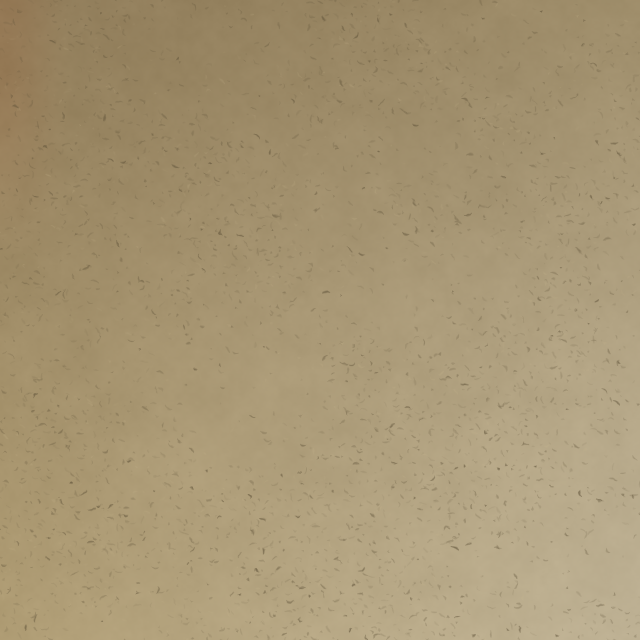
A WebGL 1 fragment shader for this texture:

```glsl
precision highp float;
// Draws a warm beige speckled sheet with short, soft fibres under uneven light.

uniform vec2 u_resolution;

const vec3 TOP_LEFT = vec3(0.560, 0.482, 0.345);
const vec3 TOP_RIGHT = vec3(0.622, 0.554, 0.416);
const vec3 BOTTOM_LEFT = vec3(0.690, 0.617, 0.458);
const vec3 BOTTOM_RIGHT = vec3(0.752, 0.702, 0.588);
const vec3 EDGE_TINT = vec3(0.012, -0.020, -0.022);
const vec3 DARK_FIBRE = vec3(0.37, 0.32, 0.22);
const vec3 PALE_FIBRE = vec3(0.79, 0.72, 0.56);

float hash(vec2 p) {
  return fract(sin(dot(p, vec2(127.1, 311.7))) * 43758.5453);
}

float valueNoise(vec2 p) {
  vec2 cell = floor(p);
  vec2 f = fract(p);
  f = f * f * (3.0 - 2.0 * f);
  float low = mix(hash(cell), hash(cell + vec2(1.0, 0.0)), f.x);
  float high = mix(hash(cell + vec2(0.0, 1.0)), hash(cell + 1.0), f.x);
  return mix(low, high, f.y);
}

float layeredNoise(vec2 p) {
  return 0.55 * valueNoise(p) + 0.30 * valueNoise(p * 2.1 + 7.3)
       + 0.15 * valueNoise(p * 4.3 + 19.1);
}

// Coverage of one slightly bent, tapering stroke centred on the origin.
float fibre(vec2 p, float angle, float halfLength, float radius, float bend, float blur) {
  float c = cos(angle);
  float s = sin(angle);
  vec2 q = vec2(c * p.x + s * p.y, c * p.y - s * p.x);
  q.y += bend * q.x * q.x / halfLength;
  float along = clamp(q.x / halfLength, -1.0, 1.0);
  q.x -= along * halfLength;
  float width = radius * (1.0 - 0.5 * along * along);
  return 1.0 - smoothstep(width - blur, width + blur, length(q));
}

// Scattered strokes, one candidate per cell, gathered into loose clusters.
float fibreLayer(vec2 p, float cells, float density, float size, float seed) {
  vec2 home = floor(p * cells);
  float blur = 0.0015;
  float cover = 0.0;
  for (int j = -1; j <= 1; j++) {
    for (int i = -1; i <= 1; i++) {
      vec2 cell = home + vec2(float(i), float(j));
      vec2 key = cell + seed;
      vec2 jitter = vec2(hash(key + 3.1), hash(key + 8.7));
      vec2 centre = (cell + jitter) / cells;
      float cluster = smoothstep(0.3, 0.7, layeredNoise(centre * 9.0 + 5.0));
      float present = step(hash(key + 14.3), density * (0.3 + 1.4 * cluster));
      float spread = hash(key + 21.9) + hash(key + 27.4) - 1.0;
      float angle = -0.45 + 1.9 * spread;
      float halfLength = size * mix(0.15, 1.0, pow(hash(key + 33.6), 1.8));
      float radius = mix(0.0008, 0.0017, hash(key + 41.2));
      float bend = 0.7 * (hash(key + 52.8) - 0.5);
      float strength = mix(0.25, 1.0, pow(hash(key + 63.5), 2.0));
      float shape = fibre(p - centre, angle, halfLength, radius, bend, blur);
      cover = max(cover, present * strength * shape);
    }
  }
  return cover;
}

// Broad light falloff from the lower right to the upper left.
vec3 sheetColour(vec2 uv) {
  vec3 bottom = mix(BOTTOM_LEFT, BOTTOM_RIGHT, uv.x);
  vec3 top = mix(TOP_LEFT, TOP_RIGHT, uv.x);
  vec3 colour = mix(bottom, top, pow(uv.y, 1.15));
  float edge = (1.0 - smoothstep(0.0, 0.12, uv.x)) * smoothstep(0.55, 0.9, uv.y);
  return colour + EDGE_TINT * edge;
}

void main() {
  vec2 uv = gl_FragCoord.xy / u_resolution;
  vec2 p = gl_FragCoord.xy / u_resolution.y;
  vec3 colour = sheetColour(uv);

  // Soft clouds, small blotches and a faint fine grain.
  colour += 0.022 * (layeredNoise(p * 7.0 + 3.0) - 0.5);
  colour += 0.030 * (layeredNoise(p * 24.0 + 11.0) - 0.5);
  colour += 0.016 * (layeredNoise(p * 100.0 + 31.0) - 0.5);

  // Small ripples make the strokes ragged.
  vec2 ripple = vec2(valueNoise(p * 260.0), valueNoise(p * 260.0 + 47.0)) - 0.5;
  vec2 ragged = p + 0.0022 * ripple;

  // Pale fibres lie below the faint and the strong dark ones.
  float pale = fibreLayer(ragged, 46.0, 0.28, 0.0050, 71.0);
  float faint = fibreLayer(ragged, 66.0, 0.48, 0.0055, 13.0);
  float strong = fibreLayer(ragged, 48.0, 0.42, 0.0058, 37.0);
  colour = mix(colour, PALE_FIBRE, 0.22 * pale);
  colour = mix(colour, DARK_FIBRE, 0.36 * faint);
  colour = mix(colour, DARK_FIBRE, 0.62 * strong);

  gl_FragColor = vec4(colour, 1.0);
}
```
